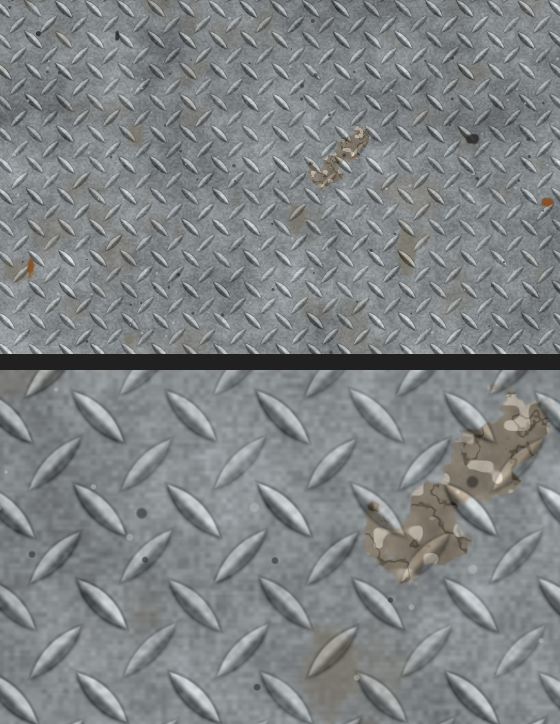
Top: the whole. Bottom: its middle third, enlarged.
A WebGL 1 fragment shader for this texture:

```glsl
precision highp float;
// Worn steel tread plate: two interleaved lattices of lens-shaped lugs, leaning
// opposite ways and lit from above, over mottled grey metal with grime and rust.
// One unit is one lug spacing; y runs down from the top edge.
uniform vec2 u_resolution;

float hash(vec2 p) {
  vec3 q = fract(vec3(p.xyx) * 0.1031);
  q += dot(q, q.yzx + 33.33);
  return fract((q.x + q.y) * q.z);
}

float noise(vec2 p) {
  vec2 i = floor(p), f = fract(p);
  f = f * f * (3.0 - 2.0 * f);
  return mix(mix(hash(i), hash(i + vec2(1, 0)), f.x),
             mix(hash(i + vec2(0, 1)), hash(i + vec2(1, 1)), f.x), f.y);
}

float fbm(vec2 p) {
  float sum = 0.0, amp = 0.5;
  for (int i = 0; i < 4; i++) {
    sum += amp * noise(p);
    p = mat2(1.6, 1.2, -1.2, 1.6) * p + 7.3;
    amp *= 0.5;
  }
  return sum / 0.9375;
}

// Brightness change made by one lattice of lugs; slant sets their lean.
float lugRelief(vec2 g, float slant, float halfWidth, float pixel) {
  vec2 id = floor(g) + 40.0 + 9.0 * slant;
  vec2 c = fract(g) - 0.5 + 0.03 * (vec2(hash(id), hash(id + 5.7)) - 0.5);
  vec2 along = normalize(vec2(1.0, slant));
  float u = dot(c, along);
  float v = dot(c, vec2(along.y, -along.x));
  float halfLength = 0.37 + 0.03 * (hash(id + 2.3) - 0.5);
  float radius = (halfLength * halfLength + halfWidth * halfWidth) / (2.0 * halfWidth);
  float d = length(vec2(u, abs(v) + radius - halfWidth)) - radius;
  float soft = max(pixel * 0.7, 0.016);
  float inside = 1.0 - smoothstep(-soft, soft, d);

  // Bright upper flank, dark lower flank, thin rim and a soft cast shadow
  float wear = 0.85 + 0.3 * noise(c * 14.0 + id * 3.1);
  float flank = mix(-0.17, 0.21, smoothstep(-0.055, 0.03, v + 0.02 * (wear - 1.0)));
  float rim = -0.09 * smoothstep(0.035, 0.0, abs(d - 0.012));
  float shadow = -0.15 * smoothstep(0.07, 0.0, d) * smoothstep(0.0, -0.06, v);
  float strength = 0.8 + 0.35 * hash(id + 9.1);
  return strength * wear * mix(rim + shadow, flank, inside);
}

// Soft-edged blot with a ragged outline
float blot(vec2 p, vec2 centre, vec2 size) {
  float r = length((p - centre) / size) + 1.1 * (fbm(p * 5.0) - 0.5);
  return 1.0 - smoothstep(0.55, 1.1, r);
}

// Sparse specks, one at most in each cell of a grid
float specks(vec2 p, float chance) {
  vec2 id = floor(p);
  vec2 at = 0.25 + 0.5 * vec2(hash(id + 3.7), hash(id + 8.2));
  float size = mix(0.07, 0.2, hash(id + 6.4));
  return step(hash(id), chance) * (1.0 - smoothstep(size * 0.5, size, length(fract(p) - at)));
}

void main() {
  float pixel = 18.15 / u_resolution.x;
  vec2 p = vec2(gl_FragCoord.x, u_resolution.y - gl_FragCoord.y) * pixel;

  // Mottled metal, slightly lighter toward the bottom
  float tone = 0.515 + 0.004 * (p.y - 5.7);
  tone += 0.19 * (fbm(p * 0.55 + 3.0) - 0.5) + 0.16 * (fbm(p * 2.6 + 11.0) - 0.5);
  tone += 0.10 * (noise(p * 17.0) - 0.5) + 0.03 * (noise(p * vec2(4.0, 30.0)) - 0.5);
  vec3 color = tone * vec3(0.985, 1.02, 1.04);

  // Faint brown grime, both general and in local stains
  float grime = 0.3 * smoothstep(0.58, 0.8, fbm(p * 0.8 + 31.0));
  grime += 0.5 * blot(p, vec2(4.4, 4.4), vec2(0.35, 0.45));
  grime += 0.6 * blot(p, vec2(13.15, 8.1), vec2(0.35, 0.9));
  grime += 0.5 * blot(p, vec2(9.65, 7.1), vec2(0.35, 0.6));
  grime += 0.6 * blot(p, vec2(4.2, 11.0), vec2(0.2, 0.4));
  grime += 0.5 * blot(p, vec2(0.6, 8.75), vec2(0.6, 0.45));
  color = mix(color, vec3(0.47, 0.44, 0.37), min(grime, 0.7));

  // Large scab of dried dirt along a diagonal, with pale flakes and dark cracks
  vec2 start = vec2(10.4, 5.65), span = vec2(1.2, -1.25);
  float t = clamp(dot(p - start, span) / dot(span, span), 0.0, 1.0);
  float edge = length(p - start - span * t) - 0.36 + 0.95 * (fbm(p * 2.8 + 5.0) - 0.5);
  float scab = 1.0 - smoothstep(-0.05, 0.05, edge);
  vec3 dirt = mix(vec3(0.36, 0.32, 0.27), vec3(0.60, 0.56, 0.49), fbm(p * 4.0 + 2.0));
  dirt += 0.25 * smoothstep(0.62, 0.75, noise(p * 7.0 + 4.0));
  dirt -= 0.16 * smoothstep(0.05, 0.0, abs(fbm(p * 3.5 + 17.0) - 0.5));
  color = mix(color, dirt, 0.85 * scab);

  // Raised lugs on a slightly sheared grid, the second set at the cell centres
  vec2 grid = vec2(p.x - 1.06 - 0.014 * p.y, (p.y - 0.28) / 1.012);
  float relief = lugRelief(grid + 0.5, 1.0, 0.1, pixel);
  relief += 0.75 * lugRelief(grid, -1.0, 0.09, pixel);
  color += relief * mix(vec3(1.0), vec3(0.9, 0.82, 0.72), scab);

  // Rust spots, dark marks and scattered specks
  float rust = blot(p, vec2(0.99, 8.68), vec2(0.14, 0.27));
  rust += blot(p, vec2(17.78, 6.55), vec2(0.22, 0.15));
  color = mix(color, vec3(0.52, 0.29, 0.11), 0.85 * min(rust, 1.0));
  float marks = blot(p, vec2(15.32, 4.5), vec2(0.22, 0.17));
  marks += blot(p, vec2(1.25, 1.09), vec2(0.09)) + blot(p, vec2(3.8, 1.18), vec2(0.08, 0.2));
  marks += 0.7 * specks(p * 2.3, 0.05);
  color = mix(color, vec3(0.17, 0.16, 0.16), 0.85 * min(marks, 1.0));
  color = mix(color, vec3(0.74, 0.75, 0.74), 0.55 * specks(p * 2.9 + 50.0, 0.06));

  gl_FragColor = vec4(clamp(color, 0.0, 1.0), 1.0);
}
```
